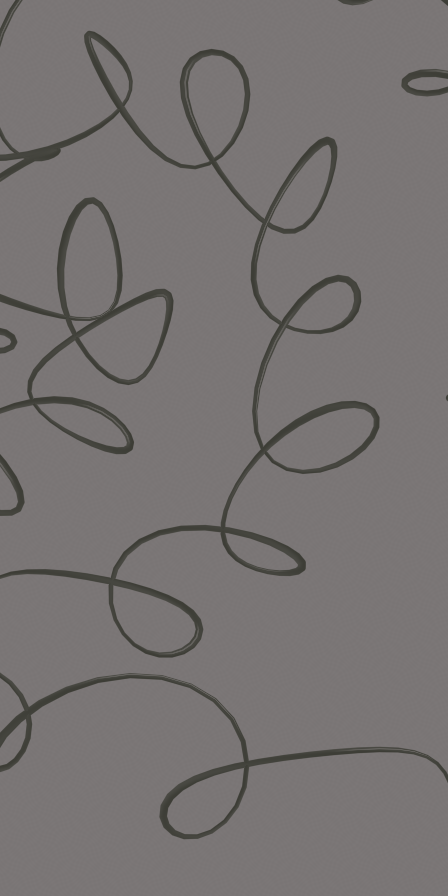
Write a Shadertoy shader that draws this pattern.

```glsl
// Looping dark ink scribbles of uneven width on a flat warm grey ground.
#define GROUND vec3(0.480, 0.462, 0.462)
#define INK_DARK vec3(0.238, 0.240, 0.212)
#define INK_LIGHT vec3(0.305, 0.303, 0.280)
#define STREAK vec3(0.430, 0.420, 0.405)
#define THIN 0.0038          // half widths of the pen stroke
#define THICK 0.0092
#define LEAN 0.4             // backward tilt of the loops
#define FINE_STEPS 6         // segments per quarter loop
#define GRAIN 0.005
#define STRANDS 5

const float TAU = 6.28319;

// Cubic spines: start and first handle, then second handle and end.
const vec4 SPINE_HEAD[STRANDS] = vec4[STRANDS](
    vec4(-0.25, 1.55, 0.90, 2.60), vec4(-0.25, 1.22, 0.52, 1.78),
    vec4(-0.20, 0.40, 0.35, 0.52), vec4(0.22, 2.25, 0.12, 1.90),
    vec4(0.72, 2.14, 1.10, 1.95));
const vec4 SPINE_TAIL[STRANDS] = vec4[STRANDS](
    vec4(1.15, 0.10, -0.25, 0.72), vec4(0.38, 0.82, -0.25, 1.00),
    vec4(0.65, -0.15, 1.30, 0.50), vec4(-0.05, 1.45, -0.15, 1.00),
    vec4(1.15, 1.50, 1.10, 0.85));
// Loop count, loop size, side of the spine the loops fall on.
const vec3 LOOPS[STRANDS] = vec3[STRANDS](
    vec3(9.0, 0.130, 1.0), vec3(5.0, 0.130, 1.0), vec3(3.0, 0.150, -1.0),
    vec3(3.0, 0.115, 1.0), vec3(4.0, 0.100, -1.0));

// Spine as a polynomial, with its loops and a seed.
struct Strand { vec2 c0, c1, c2, c3; vec3 loops; float seed; };

Strand makeStrand(int k) {
    vec4 head = SPINE_HEAD[k], tail = SPINE_TAIL[k];
    vec2 c1 = 3.0 * (head.zw - head.xy);
    vec2 c2 = 3.0 * (tail.xy - head.zw) - c1;
    return Strand(head.xy, c1, c2, tail.zw - head.xy - c1 - c2, LOOPS[k], float(k) * 1.9);
}

vec2 spinePoint(Strand s, float t) { return s.c0 + t * (s.c1 + t * (s.c2 + t * s.c3)); }
vec2 spineSpeed(Strand s, float t) { return s.c1 + t * (2.0 * s.c2 + 3.0 * t * s.c3); }

// Trochoid loops of varying size carried along the spine; n counts loops.
vec2 scribblePoint(Strand s, float n) {
    float t = n / s.loops.x, turn = TAU * n;
    vec2 along = normalize(spineSpeed(s, t));
    vec2 across = vec2(-along.y, along.x) * s.loops.z - LEAN * along;
    float wobble = sin(turn * 0.43 + s.seed);
    float angle = turn + 0.3 * wobble;
    float reach = s.loops.y * (0.95 + 0.22 * sin(turn * 0.61 + s.seed));
    float swing = s.loops.y * (0.95 + 0.25 * wobble);
    return spinePoint(s, t) - across * reach * cos(angle) + along * swing * sin(angle);
}

// Pen pressure: swells once per loop with a slower drift.
float penWidth(Strand s, float n) {
    float press = 0.5 + 0.34 * sin(TAU * n + 3.6) + 0.16 * sin(TAU * n * 2.3 + s.seed);
    return mix(THIN, THICK, press);
}

// Position along segment a-b of the point nearest to p.
float nearestOn(vec2 p, vec2 a, vec2 b) {
    return clamp(dot(p - a, b - a) / dot(b - a, b - a), 0.0, 1.0);
}

// Updates stroke = (edge distance, side position -1..1, travel).
void traceQuarter(Strand s, vec2 uv, float start, vec2 a, inout vec3 stroke) {
    float stepLength = 0.25 / float(FINE_STEPS);
    for (int i = 0; i < FINE_STEPS; i++) {
        float n = start + float(i) * stepLength;
        vec2 b = scribblePoint(s, n + stepLength);
        vec2 seg = b - a, rel = uv - a;
        float h = nearestOn(uv, a, b), travel = n + h * stepLength;
        float halfWidth = penWidth(s, travel);
        float d = length(rel - seg * h) - halfWidth;
        if (d < stroke.x) {
            float side = (seg.x * rel.y - seg.y * rel.x) / (length(seg) * halfWidth);
            stroke = vec3(d, side, travel + s.seed * 2.0);
        }
        a = b;
    }
}

void mainImage(out vec4 fragColor, in vec2 fragCoord) {
    float pixel = 2.0 / iResolution.y;
    vec2 uv = fragCoord * pixel;

    // Only loops, then quarter loops, that can reach this point are traced.
    vec3 stroke = vec3(10.0, 0.0, 0.0);
    for (int k = 0; k < STRANDS; k++) {
        Strand s = makeStrand(k);
        float slack = 0.6 * s.loops.y + 0.012;
        for (float n = 0.0; n < s.loops.x; n++) {
            float mid = (n + 0.5) / s.loops.x;
            float bound = 0.8 * length(spineSpeed(s, mid)) / s.loops.x + 1.5 * s.loops.y;
            if (distance(uv, spinePoint(s, mid)) > bound) continue;
            vec2 a = scribblePoint(s, n);
            for (int q = 0; q < 4; q++) {
                float start = n + 0.25 * float(q);
                vec2 b = scribblePoint(s, start + 0.25);
                if (distance(uv, mix(a, b, nearestOn(uv, a, b))) < slack)
                    traceQuarter(s, uv, start, a, stroke);
                a = b;
            }
        }
    }

    // Ground with a faint grain of layered sines.
    float grain = sin(uv.x * 411.0 + 3.0 * sin(uv.y * 97.0))
                * sin(uv.y * 433.0 + 3.0 * sin(uv.x * 89.0));
    vec3 color = GROUND + GRAIN * grain;

    // Ink tone shifts across the stroke; dry hairlines show in places.
    float side = stroke.y, travel = stroke.z;
    float tone = 0.4 + 0.3 * side + 0.3 * sin(travel * 17.0 + side * 2.0);
    vec3 ink = mix(INK_DARK, INK_LIGHT, clamp(tone, 0.0, 1.0) * 0.8);
    float dry = smoothstep(0.45, 0.95, sin(travel * 5.3) * 0.7 + sin(travel * 11.9) * 0.45);
    float hairline = 1.0 - smoothstep(0.08, 0.34, abs(side - 0.4 - 0.15 * sin(travel * 9.0)));
    ink = mix(ink, STREAK, 0.75 * dry * hairline);

    float cover = 1.0 - smoothstep(-0.7 * pixel, 0.7 * pixel, stroke.x);
    fragColor = vec4(mix(color, ink, cover), 1.0);
}
```
